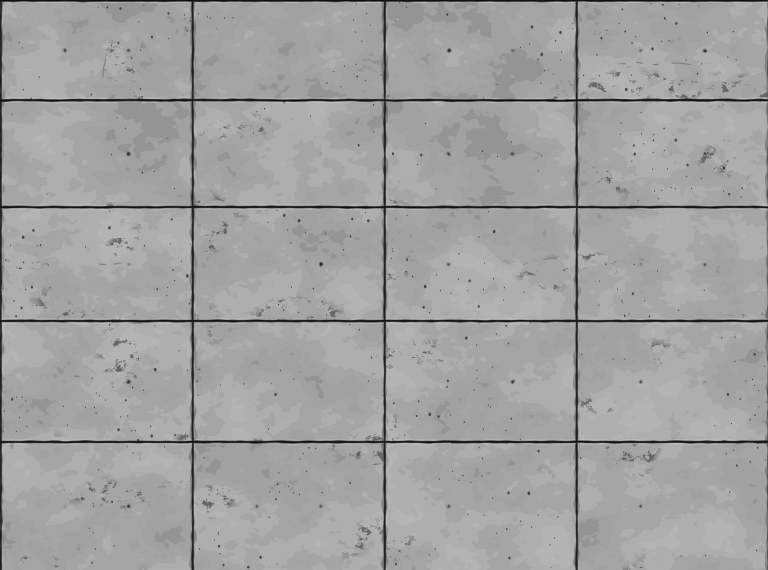
A Shadertoy shader for this texture:

```glsl
float hash(vec2 p) {
    vec3 v = fract(p.xyx * vec3(0.1031, 0.103, 0.0973));
    v += dot(v, v.yzx + 33.33);
    return fract((v.x + v.y) * v.z);
}

float gradientDot(vec2 cell, vec2 offset) {
    float angle = 6.2832 * hash(cell);
    return dot(vec2(cos(angle), sin(angle)), offset);
}

float noise(vec2 p) {
    vec2 i = floor(p), f = p - i;
    vec2 w = f * f * f * (f * (f * 6.0 - 15.0) + 10.0);
    vec2 e = vec2(1, 0);
    return mix(mix(gradientDot(i, f), gradientDot(i + e, f - e), w.x),
               mix(gradientDot(i + e.yx, f - e.yx), gradientDot(i + 1.0, f - 1.0), w.x), w.y);
}

float fbm(vec2 p) {
    float sum = 0.0, amp = 1.0;
    for (int i = 0; i < 5; i++) {
        sum += amp * noise(p);
        p = mat2(1.6, 1.2, -1.2, 1.6) * p + 4.7;
        amp *= 0.65;
    }
    return sum;
}

float disc(float d, float radius, float px) {
    return 1.0 - smoothstep(radius - px, radius + px, d);
}

// Ragged flat tones of stained concrete
float concreteTone(vec2 q, float bias) {
    float n = fbm(q * vec2(6.0, 8.0)) + bias;
    float tone = 0.582;
    tone += 0.05 * smoothstep(-0.52, -0.46, n);
    tone += 0.014 * smoothstep(-0.2, -0.14, n);
    tone += 0.036 * smoothstep(0.13, 0.19, n);
    return tone + 0.02 * smoothstep(0.52, 0.58, n);
}

// Small air holes, gathered where the cluster noise is high
float pores(vec2 q, float px) {
    float cover = 0.0;
    for (int i = 0; i < 3; i++) {
        float scale = 28.0 + 11.0 * float(i);
        vec2 g = q * scale + 17.0 * float(i);
        vec2 cell = floor(g);
        vec2 center = 0.15 + 0.7 * vec2(hash(cell + 3.1), hash(cell + 8.6));
        float d = length((g - cell - center) * vec2(1.0, 0.8)) / scale;
        float present = step(hash(cell + 5.4), 0.05 + 0.4 * noise(q * 6.0 + 2.0));
        float radius = mix(0.0008, 0.0024, pow(hash(cell + 1.7), 5.0));
        cover = max(cover, present * disc(d, radius, 0.6 * px));
    }
    return cover;
}

void mainImage(out vec4 fragColor, in vec2 fragCoord) {
    float px = 1.0 / iResolution.y;
    float aspect = iResolution.x * px;
    vec2 p = fragCoord * px;

    // Four columns; five rows that grow shorter upward
    float row = (0.2308 - sqrt(max(0.05327 - 0.0248 * p.y, 0.0))) / 0.0124;
    vec2 grid = vec2(p.x / aspect * 4.0 - 0.004, row);
    vec2 id = floor(grid), f = grid - id;
    vec2 size = vec2(aspect / 4.0, 0.2308 - 0.0124 * row);
    vec2 q = p + id * vec2(3.7, 5.3) + 20.0;
    float seed = hash(id + 11.0);

    // Panel surface, darker toward the top of the wall
    float bias = 0.25 * (seed - 0.5) + 0.14 - 0.24 * p.y;
    float tone = concreteTone(q, bias);

    // Broken dark stains, mostly along the lower edges
    float zone = noise(q * vec2(7.0, 11.0) + 9.0) + 0.22 * exp(-f.y * 14.0);
    float rough = fbm(q * vec2(34.0, 48.0));
    float stain = smoothstep(0.24, 0.36, zone) * smoothstep(0.25, 0.35, rough);
    tone = mix(tone, 0.54, 0.8 * stain);
    tone = mix(tone, 0.36, 0.8 * stain * smoothstep(0.33, 0.4, zone) * smoothstep(0.4, 0.5, rough));

    // Hairline scratches: upright on some panels, level on others
    vec2 along = seed < 0.5 ? f.yx : f;
    vec2 span = seed < 0.5 ? size.yx : size;
    float line = (along.y - 0.3 - 0.3 * hash(id + 4.0)) * span.y;
    line = abs(line + 0.006 * noise(q * 30.0));
    float reach = smoothstep(0.26, 0.2, abs(along.x - 0.45)) * step(0.6, hash(id + 6.0));
    float scratch = disc(line, 0.0008, px) * reach * smoothstep(0.0, 0.12, noise(q * 35.0));
    tone = mix(tone, 0.35, 0.7 * scratch);

    tone = mix(tone, 0.2, 0.85 * pores(q, px));

    // Two form-tie holes per panel, some nearly filled
    for (int i = 1; i < 3; i++) {
        float wear = hash(id + 7.0 * float(i));
        float d = length((f - vec2(float(i) / 3.0, 0.49)) * size);
        d += 0.0025 * noise(q * 150.0);
        tone = mix(tone, 0.45, 0.5 * wear * disc(d, 0.0045, px));
        tone = mix(tone, 0.2, smoothstep(0.0, 0.9, wear) * disc(d, 0.0012 + 0.0014 * wear, px));
    }

    // Signed distances to the nearest joints, slightly wandering
    vec2 joint = (grid - floor(grid + 0.5)) * size;
    joint += 0.0012 * vec2(noise(p * vec2(9.0, 30.0)), noise(p * vec2(30.0, 9.0) + 6.0));
    vec2 d = abs(joint);
    if (row < 0.5) d.y = 1.0;
    float chip = 0.002 * noise(p * 60.0);

    // Worn shade and pale lips beside the dark grooves
    float shade = disc(d.x + 0.007 * noise(p * 48.0), 0.0038, 0.0012);
    tone = mix(tone, 0.42, 0.6 * shade);
    float lip = max(disc(abs(joint.x - 0.0034), 0.0006, px),
                    disc(abs(d.y - 0.0036), 0.0006, px));
    tone = mix(tone, 0.82, 0.6 * lip * smoothstep(-0.2, 0.2, noise(p * 24.0)));
    tone = mix(tone, 0.2, 0.9 * disc(min(d.x, d.y), 0.0016 + chip, px));
    tone = mix(tone, 0.05, max(0.75 * disc(d.x, 0.0011, px), disc(d.y, 0.0015, px)));

    fragColor = vec4(vec3(tone), 1.0);
}
```
